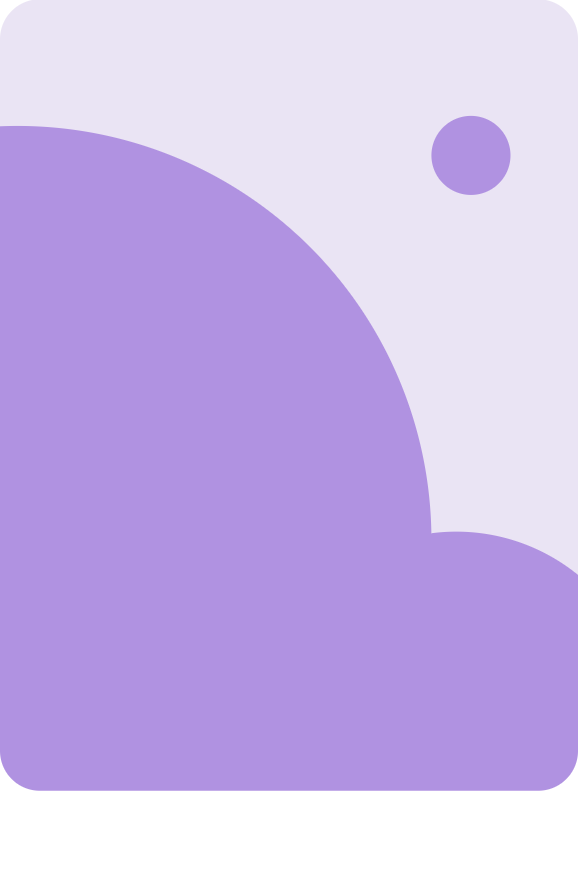
A WebGL 2 fragment shader for this background:

```glsl
#version 300 es
precision highp float;

uniform vec2 u_resolution;
out vec4 fragColor;

// Lengths are in canvas widths, origin at the lower left
const vec3 PAGE_COLOR = vec3(1.0);
const vec3 CARD_COLOR = vec3(0.918, 0.894, 0.957);
const vec3 SHAPE_COLOR = vec3(0.690, 0.573, 0.882);

const vec2 CARD_CENTER = vec2(0.5, 0.8668);
const vec2 CARD_HALF_SIZE = vec2(0.5, 0.6847);
const float CARD_RADIUS = 0.069;

// Circles: center x, center y, radius
const vec3 LARGE_HILL = vec3(0.0304, 0.6163, 0.716);
const vec3 SMALL_HILL = vec3(0.7895, 0.297, 0.3334);
const vec3 DOT = vec3(0.8148, 1.2813, 0.0684);

float circleDistance(vec2 p, vec3 circle) {
    return length(p - circle.xy) - circle.z;
}

float roundedBoxDistance(vec2 p, vec2 halfSize, float radius) {
    vec2 q = abs(p) - halfSize + radius;
    return length(max(q, 0.0)) + min(max(q.x, q.y), 0.0) - radius;
}

// Coverage of a shape with an edge one pixel wide
float coverage(float distanceToEdge, float pixel) {
    return clamp(0.5 - distanceToEdge / pixel, 0.0, 1.0);
}

void main() {
    float pixel = 1.0 / u_resolution.x;
    vec2 p = gl_FragCoord.xy * pixel;

    // Hills and dot merge into one flat silhouette
    float hills = min(circleDistance(p, LARGE_HILL), circleDistance(p, SMALL_HILL));
    float shapes = min(hills, circleDistance(p, DOT));
    vec3 cardFill = mix(CARD_COLOR, SHAPE_COLOR, coverage(shapes, pixel));

    // The rounded card clips everything above the page
    float card = roundedBoxDistance(p - CARD_CENTER, CARD_HALF_SIZE, CARD_RADIUS);
    // Straight sides touch the canvas border, so they stay fully covered
    vec3 color = mix(PAGE_COLOR, cardFill, coverage(card, pixel));
    fragColor = vec4(color, 1.0);
}
```
